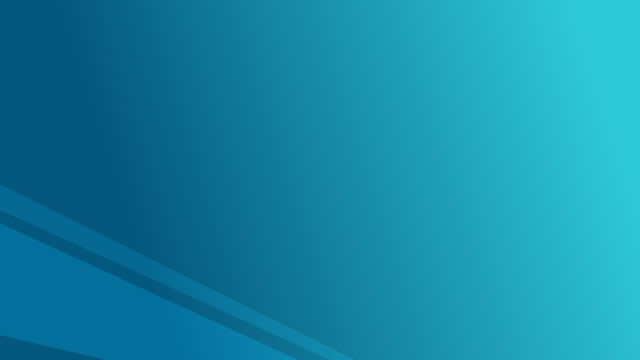
Write a Shadertoy shader that draws this background.

```glsl
// Tilted teal gradient with translucent blue bands sweeping out of the lower left corner

// Coverage of the area below a line that falls from the left side, with a soft edge
float below(vec2 p, float height, float slope) {
    float d = (p.y - height + slope * p.x) / sqrt(1.0 + slope * slope);
    float halfPixel = 0.5 / iResolution.y;
    return 1.0 - smoothstep(-halfPixel, halfPixel, d);
}

void mainImage(out vec4 fragColor, in vec2 fragCoord) {
    // Height spans 0 to 1; width is kept at 16:9 proportions
    vec2 p = fragCoord / iResolution.xy * vec2(16.0 / 9.0, 1.0);

    // Background gradient, leaning to the right towards the bottom
    vec3 deepBlue = vec3(0.015, 0.345, 0.490);
    vec3 brightTeal = vec3(0.182, 0.790, 0.845);
    float along = p.x - 0.33 * (1.0 - p.y);
    vec3 color = mix(deepBlue, brightTeal, clamp((along - 0.162) / 1.435, 0.0, 1.0));

    // Thin upper band, narrowing to the right
    float thinBand = below(p, 0.488, 0.495) * (1.0 - below(p, 0.417, 0.4545));
    color += thinBand * vec3(0.005, 0.065, 0.085);

    // Broad lower band, cut off by a shallow wedge in the corner
    float broadBand = below(p, 0.380, 0.459) * (1.0 - below(p, 0.069, 0.234));
    color += broadBand * vec3(-0.002, 0.090, 0.125);

    fragColor = vec4(color, 1.0);
}
```
